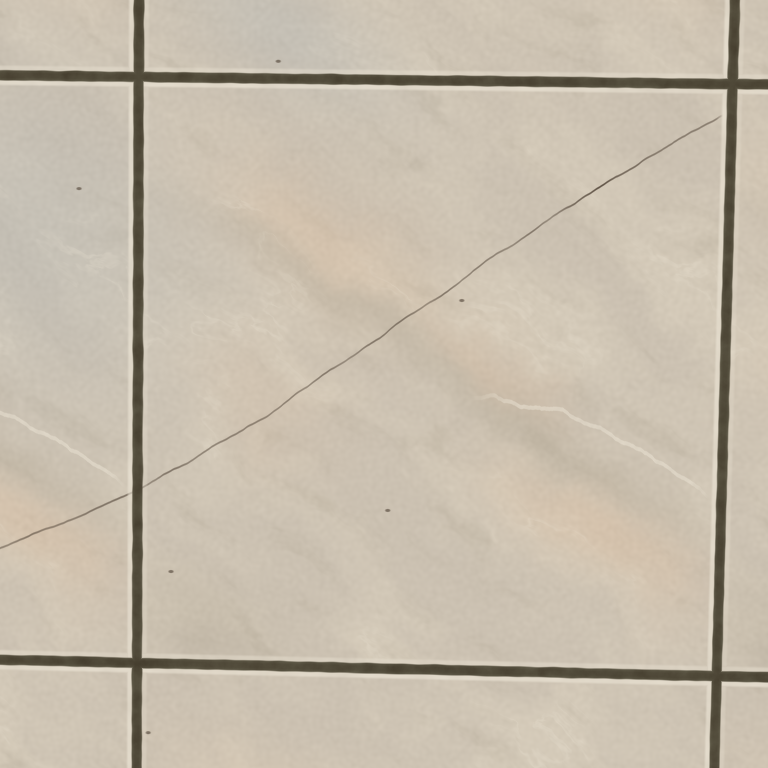
This texture is drawn by a WebGL 2 fragment shader. Its source:

```glsl
#version 300 es
precision highp float;
// Marbled beige floor tiles with dark grout, slightly skewed, crossed by one hairline crack.
uniform vec2 u_resolution;
out vec4 fragColor;

const vec3 STONE_LIGHT = vec3(0.84, 0.80, 0.73);
const vec3 STONE_MID = vec3(0.79, 0.75, 0.69);
const vec3 STONE_DARK = vec3(0.73, 0.69, 0.62);
const vec3 WARM = vec3(0.86, 0.75, 0.64);
const vec3 COOL = vec3(0.75, 0.74, 0.71);
const vec3 RIM = vec3(0.91, 0.88, 0.82);
const vec3 GROUT_DARK = vec3(0.27, 0.24, 0.18);
const vec3 GROUT_LIGHT = vec3(0.37, 0.35, 0.28);
const vec3 CRACK = vec3(0.36, 0.31, 0.26);
const float GROUT_HALF = 0.0066;
const float PITCH = 0.76;

vec2 hash2(vec2 p) {
  p = vec2(dot(p, vec2(127.1, 311.7)), dot(p, vec2(269.5, 183.3)));
  return fract(sin(p) * 43758.545);
}

float cornerSlope(vec2 cell, vec2 f, vec2 corner) {
  return dot(hash2(cell + corner) * 2.0 - 1.0, f - corner);
}

float gradientNoise(vec2 p) {
  vec2 i = floor(p), f = p - i;
  vec2 w = f * f * f * (f * (f * 6.0 - 15.0) + 10.0);
  float low = mix(cornerSlope(i, f, vec2(0, 0)), cornerSlope(i, f, vec2(1, 0)), w.x);
  float high = mix(cornerSlope(i, f, vec2(0, 1)), cornerSlope(i, f, vec2(1, 1)), w.x);
  return mix(low, high, w.y);
}

float fbm(vec2 p) {
  float sum = 0.0, amp = 0.6;
  for (int i = 0; i < 5; i++) {
    sum += amp * gradientNoise(p);
    p = mat2(1.6, 1.2, -1.2, 1.6) * p + 7.3;
    amp *= 0.52;
  }
  return sum;
}

mat2 rotation(float a) {
  return mat2(cos(a), sin(a), -sin(a), cos(a));
}

// Soft elliptical stain, tilted along the grain of the stone
float stain(vec2 p, vec2 center, vec2 radius) {
  vec2 d = rotation(0.55) * (p - center) / radius;
  return exp(-dot(d, d));
}

// Antialiased line of given half width, at distance d
float stroke(float d, float halfWidth, float px) {
  return 1.0 - smoothstep(halfWidth - px * 0.5, halfWidth + px, abs(d));
}

// Tile coordinates: whole part is the tile, fraction the place in it
vec2 tileSpace(vec2 uv) {
  vec2 start = vec2(0.178 + 0.003 * uv.y, 0.141 - 0.023 * uv.x);
  vec2 end = vec2(0.930 + 0.027 * uv.y, 0.902 - 0.012 * uv.x);
  return (uv - start) / (end - start);
}

vec3 marble(vec2 p, vec2 id, vec2 uv, float px) {
  vec2 seed = vec2(0.0, id.y * 9.7);
  vec2 grain = rotation(0.55) * p;
  vec2 warp = vec2(fbm(p * 4.0 + seed), fbm(p * 4.0 + seed + 31.0));
  float cloud = fbm(grain * vec2(2.5, 6.0) + seed + warp);
  float streak = fbm(grain * vec2(6.0, 19.0) + seed + warp * 1.5);
  float sameRow = 1.0 - min(abs(id.y), 1.0);
  vec2 q = p + warp * 0.12;

  vec3 col = mix(STONE_MID, STONE_LIGHT, smoothstep(-0.25, 0.3, cloud) * 0.7 + 0.1);
  col = mix(col, STONE_DARK, smoothstep(0.05, 0.45, -streak) * 0.4);

  // Warm and grey patches printed on each tile
  float warm = stain(q, vec2(0.29, 0.72), vec2(0.22, 0.10))
             + stain(q, vec2(0.80, 0.24), vec2(0.18, 0.08))
             + 0.8 * stain(q, vec2(0.62, 0.51), vec2(0.13, 0.04))
             + 0.5 * stain(q, vec2(0.20, 0.45), vec2(0.15, 0.09));
  float grey = stain(q, vec2(0.30, 0.64), vec2(0.28, 0.04))
             + stain(q, vec2(0.74, 0.39), vec2(0.28, 0.045))
             + 0.8 * stain(q, vec2(0.10, 0.06), vec2(0.16, 0.08));
  col = mix(col, WARM, min(warm, 1.0) * mix(0.25, 0.45, sameRow));
  col = mix(col, STONE_DARK, min(grey, 1.0) * 0.5 * sameRow);

  // Cooler light at the upper left
  float cool = stain(uv, vec2(0.03, 0.70), vec2(0.26, 0.20))
             + stain(uv, vec2(0.37, 0.96), vec2(0.16, 0.07));
  col = mix(col, COOL, min(cool, 1.0) * 0.65);

  // Pale veins: one long curve and faint scattered threads
  float veinX = p.x - 0.55;
  float veinY = 0.465 - 0.9 * veinX * veinX + 0.025 * fbm(vec2(p.x * 16.0, 3.0));
  float span = smoothstep(0.0, 0.1, veinX) * smoothstep(0.99, 0.94, p.x);
  float vein = stroke(p.y - veinY, 0.003, px * 1.5) * span * sameRow;
  float thread = smoothstep(0.07, 0.0, abs(streak)) * smoothstep(0.05, 0.35, cloud);
  col = mix(col, RIM, max(vein * 0.55, thread * 0.28));
  return col + 0.025 * gradientNoise(uv * 130.0) + 0.012 * streak;
}

float crackHeight(float x) {
  float bend = 0.05 * sin(4.488 * x) * (1.0 - x);
  return 0.286 + 0.597 * x - bend + 0.009 * fbm(vec2(x * 13.0, 5.0));
}

// Sparse dark pits scattered over the floor
float pits(vec2 uv, float px) {
  vec2 g = uv * 7.0, cell = floor(g);
  vec2 offset = (g - cell - 0.2 - 0.6 * hash2(cell)) / 7.0;
  float present = step(0.9, hash2(cell + 17.0).x);
  return present * stroke(length(offset * vec2(0.6, 1.0)), 0.0016, px);
}

void main() {
  vec2 uv = gl_FragCoord.xy / u_resolution;
  float px = 1.0 / min(u_resolution.x, u_resolution.y);
  vec2 tile = tileSpace(uv), id = floor(tile), p = tile - id;
  vec3 col = marble(p, id, uv, px);

  // Hairline crack, darker where it opened
  float crackMask = stroke((uv.y - crackHeight(uv.x)) * 0.86, 0.0008, px);
  crackMask *= smoothstep(0.945, 0.93, uv.x);
  float opened = 0.55 + 0.4 * stain(uv, vec2(0.79, 0.752), vec2(0.04)) + 0.3 * gradientNoise(uv * 22.0);
  col = mix(col, CRACK, crackMask * clamp(opened, 0.0, 1.0));
  col = mix(col, CRACK, pits(uv, px) * 0.7);

  // Glazed rim, brightest on the top and right edges of each tile
  vec2 edge = (0.5 - abs(p - 0.5)) * PITCH;
  vec2 lit = mix(vec2(0.35, 0.55), vec2(0.85), step(0.5, p));
  vec2 rim = lit * (1.0 - smoothstep(0.002, 0.006, abs(edge - GROUT_HALF - 0.002)));
  col = mix(col, RIM, max(rim.x, rim.y) * (0.8 + 0.4 * gradientNoise(uv * 30.0)));

  // Grout with uneven edges and tone
  float seam = min(edge.x, edge.y) + 0.0012 * gradientNoise(uv * 45.0);
  float tone = 0.4 + 0.9 * fbm(uv * 40.0) + 0.3 * smoothstep(0.002, 0.006, seam);
  vec3 grout = mix(GROUT_DARK, GROUT_LIGHT, clamp(tone, 0.0, 1.0));
  col = mix(col, grout, 1.0 - smoothstep(GROUT_HALF - px, GROUT_HALF + px, seam));
  fragColor = vec4(clamp(col, 0.0, 1.0), 1.0);
}
```
